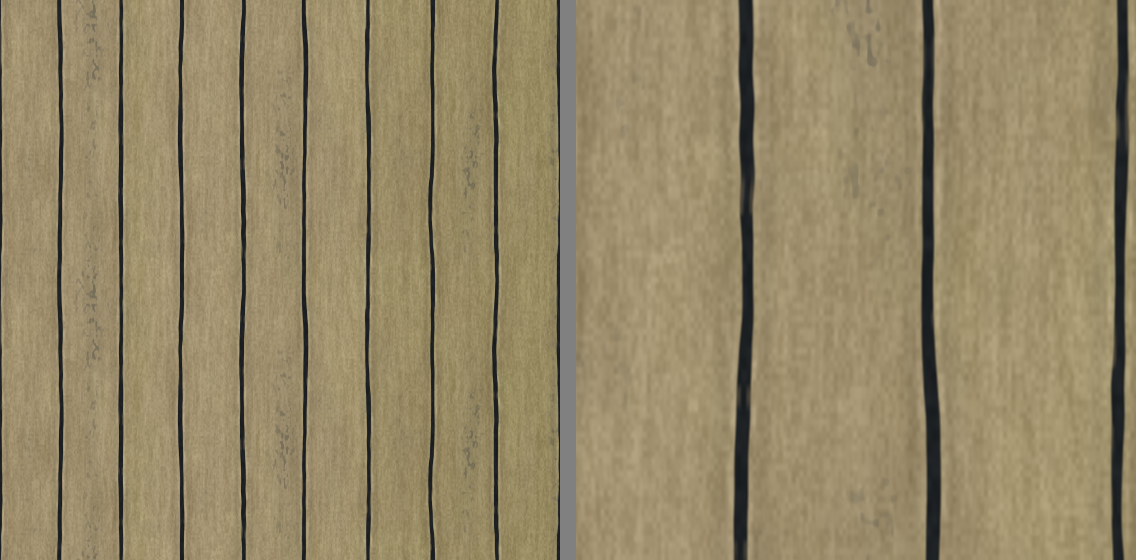
Left, the full canvas; right, a detail of the centre.
Write a three.js fragment shader that draws this texture.

```glsl
// Nine weathered upright deck boards with dark, slightly wandering gaps.
// The wood tile repeats twice upward: all noise wraps in that direction.
// Grain, olive tint, mildew flecks and worn edges vary from board to board.
varying vec2 vUv;

float hash(vec2 p) {
  p = fract(p * vec2(0.1031, 0.1137));
  p += dot(p, p.yx + 33.33);
  return fract((p.x + p.y) * p.x * 17.0);
}

// Value noise that wraps after "period" cells in y
float noise(vec2 p, float period) {
  vec2 i = floor(p), f = fract(p);
  f = f * f * (3.0 - 2.0 * f);
  float y0 = mod(i.y, period), y1 = mod(i.y + 1.0, period);
  return mix(mix(hash(vec2(i.x, y0)), hash(vec2(i.x + 1.0, y0)), f.x),
             mix(hash(vec2(i.x, y1)), hash(vec2(i.x + 1.0, y1)), f.x), f.y);
}

// Noise cells: freq.x across the canvas, freq.y up one tile
float grain(vec2 p, vec2 freq) {
  return noise(p * freq + 40.0, freq.y) - 0.5;
}

float bell(float x, float width) {
  return exp(-x * x / (width * width));
}

// Centre of gap k, with uneven board widths and wavering edges
float gapCentre(float k, float t) {
  float bend = noise(vec2(k * 3.0 + 11.0, t * 4.0), 4.0) - 0.5;
  float nick = noise(vec2(k * 5.0 + 70.0, t * 24.0), 24.0) - 0.5;
  return k / 9.0 - 0.011 * sin(3.14159 * k / 9.0) + 0.005 * bend + 0.0012 * nick;
}

void main() {
  float x = vUv.x;
  float t = fract(vUv.y * 2.0);

  // Nearest gap, board number and position across the board
  float u = 9.0 * (x + 0.011 * sin(3.14159 * x));
  float k = floor(u + 0.5);
  float d = x - gapCentre(k, t);
  float board = clamp(d > 0.0 ? k : k - 1.0, 0.0, 8.0);
  float across = u - board;
  float edge = abs(d);
  vec2 p = vec2(x + board * 1.37, t);

  // Board colour: tan on the left, olive toward the right
  float cloud = grain(p, vec2(22.0, 5.0)) + 0.5 * grain(p, vec2(50.0, 14.0));
  float olive = smoothstep(0.35, 1.0, x) * 0.65 + 0.35 * cloud;
  olive += 0.35 * bell(across - 0.2, 0.3) * step(1.5, board) * step(board, 2.5);
  vec3 tan_ = vec3(0.635, 0.57, 0.435);
  vec3 oliveTan = vec3(0.595, 0.55, 0.365);
  vec3 color = mix(tan_, oliveTan, clamp(olive, 0.0, 1.0));
  color += 0.025 * (hash(vec2(board + 3.0, 9.0)) - 0.5) + 0.035 * cloud;

  // Long fibres, short fibres and fine speckle
  float wave = 0.004 * grain(p, vec2(14.0, 6.0));
  vec2 q = p + vec2(wave, 0.0);
  color += 0.045 * grain(q, vec2(150.0, 5.0));
  color += 0.055 * grain(q, vec2(360.0, 26.0));
  color += 0.065 * grain(q, vec2(430.0, 130.0));

  // Mildew: a strong band on every third board, faint patches elsewhere
  float worn = 1.0 - step(0.5, abs(mod(board, 3.0) - 1.0));
  float first = worn * step(board, 1.5);
  float last = step(7.5, board);
  float centre = mix(mix(0.45, 0.62, worn), 0.92, last) - 0.1 * first;
  centre += 0.12 * grain(p, vec2(3.0, 4.0));
  float clump = 0.5 + 0.5 * cos(6.28318 * (t - mix(0.42, 0.9, first)));
  clump = mix(clump, 1.0, 0.45 * first);
  float band = bell(across - centre, 0.19) * clump * mix(0.35, 1.0, worn);
  band = max(band, last * 0.75 * bell(across - centre, 0.1));
  float patches = smoothstep(0.15, 0.45, grain(p, vec2(30.0, 9.0)));
  band = clamp(band + 0.3 * patches, 0.0, 1.0);
  float fleck = 0.6 * grain(q, vec2(190.0, 46.0)) + 0.5 * grain(q, vec2(330.0, 100.0));
  float mildew = smoothstep(0.0, 0.24, fleck - 0.25 + 0.25 * band) * band;
  color = mix(color, vec3(0.49, 0.46, 0.37), 0.28 * band);
  color = mix(color, vec3(0.36, 0.345, 0.30), 0.55 * mildew);

  // Sparse pale scuffs
  float scuff = smoothstep(0.33, 0.48, grain(q, vec2(90.0, 40.0)));
  color += 0.035 * scuff * smoothstep(0.0, 0.3, cloud);

  // Rounded board edges: soft shade, then a thin broken highlight
  float chips = 0.5 + grain(vec2(k * 0.7, t), vec2(10.0, 30.0));
  color *= 1.0 - 0.07 * bell(edge - 0.011, 0.006);
  color += (d > 0.0 ? 0.09 : 0.055) * chips * bell(edge - 0.0062, 0.0018);

  // Dark gap with occasional brown debris near its sides
  float halfWidth = 0.0033 + 0.0014 * grain(vec2(k * 0.9, t), vec2(10.0, 7.0));
  float debris = smoothstep(0.2, 0.4, grain(vec2(x + k, t), vec2(60.0, 22.0)));
  vec3 gap = mix(vec3(0.11, 0.125, 0.135), vec3(0.34, 0.31, 0.25),
                 0.7 * debris * smoothstep(0.0005, 0.003, edge));
  gap += 0.04 * grain(vec2(x, t), vec2(300.0, 70.0));
  float wood = smoothstep(halfWidth - 0.0009, halfWidth + 0.0013, edge);
  color = mix(gap, color, wood);

  gl_FragColor = vec4(color, 1.0);
}
```
